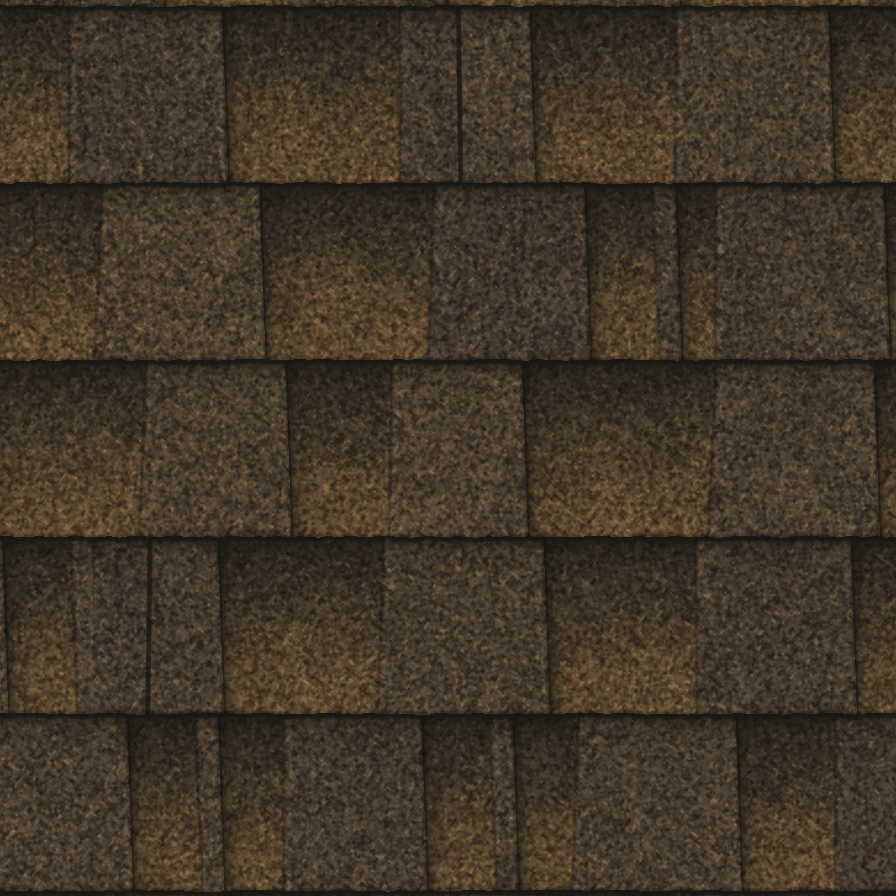
Write a WebGL 1 fragment shader that draws this texture.

```glsl
precision highp float;
// Weathered brown roof shingles: five courses of raised, slightly tapered tabs
// over recessed panels that fade from shade to tan. Hashes jitter the tabs,
// value noise makes the mineral granules, and soft falloffs make the shadows.
uniform vec2 u_resolution;

const float COURSE_HEIGHT = 0.1975;
const float FIRST_COURSE = 0.006;
const float TABS_ACROSS = 3.0;
const vec3 SHADOW = vec3(0.085, 0.083, 0.068);
const vec3 SHADE_BROWN = vec3(0.208, 0.178, 0.138);
const vec3 TAN = vec3(0.345, 0.272, 0.178);
const vec3 TAB_DARK = vec3(0.243, 0.205, 0.166);
const vec3 TAB_OLIVE = vec3(0.288, 0.24, 0.178);
const vec3 SPECK = vec3(0.115, 0.085, 0.045);

float hash(vec2 p) {
  vec3 q = fract(p.xyx * 0.1031);
  q += dot(q, q.yzx + 33.33);
  return fract((q.x + q.y) * q.z);
}

float noise(vec2 p) {
  vec2 i = floor(p);
  vec2 f = fract(p);
  f = f * f * (3.0 - 2.0 * f);
  float below = mix(hash(i), hash(i + vec2(1.0, 0.0)), f.x);
  float above = mix(hash(i + vec2(0.0, 1.0)), hash(i + 1.0), f.x);
  return mix(below, above, f.y);
}

// Left and right edge of a raised tab, narrowing toward its top.
vec2 tabSpan(vec2 id, float height) {
  float stagger = mod(id.y, 5.0) < 0.5 ? -0.5 : 0.0;
  float left = id.x + 0.37 + stagger + 0.26 * (hash(id + 11.0) - 0.5)
             + 0.12 * (hash(vec2(id.y, 47.0)) - 0.5);
  float width = mix(0.42, 0.6, hash(id + 23.0));
  float taper = 0.035 * height;
  return vec2(left + taper * hash(id + 31.0), left + width - taper * 0.6);
}

// Signed distance to a span, positive inside.
float insideSpan(float x, vec2 span) {
  return min(x - span.x, span.y - x);
}

// Distance to the right of a span, large elsewhere.
float rightOf(float x, vec2 span) {
  return x > span.y ? x - span.y : 10.0;
}

float stroke(float d, float halfWidth, float soft) {
  return 1.0 - smoothstep(halfWidth - soft, halfWidth + soft, abs(d));
}

// Diagonal noise layers keep the granules from lining up with the canvas.
vec3 granules(vec3 color, vec2 uv) {
  vec2 turned = vec2(uv.x * 0.8 - uv.y * 0.6, uv.x * 0.6 + uv.y * 0.8) + 2.0;
  float grain = 0.6 * noise(turned * 225.0) + 0.4 * noise(uv * 390.0 + 17.0) - 0.5;
  float speck = smoothstep(0.7, 0.95, noise(turned.yx * 250.0 + 71.0));
  return color * (1.0 + 1.08 * grain) + SPECK * speck;
}

void main() {
  vec2 uv = gl_FragCoord.xy / u_resolution;
  float soft = TABS_ACROSS / u_resolution.x;

  // Course coordinates, with a slightly rough lower edge.
  float y = (uv.y - FIRST_COURSE) / COURSE_HEIGHT;
  y += 0.012 * (noise(vec2(uv.x * 90.0, floor(y + 0.5) * 5.0)) - 0.5);
  float course = floor(y);
  float height = y - course;
  float drop = 1.0 - height;
  float x = uv.x * TABS_ACROSS;

  // Nearest raised tab, plus occasional narrow strips and split tabs.
  float edge = -10.0;
  float gap = 10.0;
  float seam = 10.0;
  float tone = 0.0;
  for (int i = -2; i <= 1; i++) {
    vec2 id = vec2(floor(x) + float(i) + 20.0, course + 5.0);
    vec2 span = tabSpan(id, height) - 20.0;
    float d = insideSpan(x, span);
    float split = x - mix(span.x, span.y, 0.45);
    bool isSplit = hash(id + 61.0) > 0.88;
    if (d > edge) {
      edge = d;
      tone = fract(hash(id + 5.0) + (isSplit && split > 0.0 ? 0.4 : 0.0));
    }
    if (isSplit && d > 0.0) seam = split;
    gap = min(gap, rightOf(x, span));
    if (hash(id + 83.0) > 0.93) {
      vec2 strip = span.y + vec2(0.23, 0.305);
      edge = max(edge, insideSpan(x, strip));
      gap = min(gap, rightOf(x, strip));
    }
  }
  float raised = smoothstep(-soft, soft, edge);

  // Recessed panel and raised tab colours.
  float mottling = noise(uv * 28.0) - 0.5;
  float fade = drop + 0.16 * mottling + 0.12 * (noise(uv * 130.0) - 0.5);
  vec3 recess = mix(SHADE_BROWN, TAN, smoothstep(0.12, 0.95, fade));
  vec3 tab = mix(TAB_DARK, TAB_OLIVE, tone) * (0.96 + 0.06 * drop + 0.1 * mottling);
  vec3 color = granules(mix(recess, tab, raised), uv);

  // Side shadows, thin tab outlines and split seams.
  float sideShade = 0.6 * exp(-gap * 60.0) + 0.2 * exp(-gap * 14.0);
  color = mix(color, SHADOW, (1.0 - raised) * sideShade);
  color *= 1.0 - 0.2 * stroke(edge, 0.006, soft);
  color *= 1.0 + 0.08 * stroke(edge - 0.018, 0.007, soft);
  color = mix(color, SHADOW, 0.75 * stroke(seam, 0.008, soft));

  // Shadow below the course above, deeper over recessed panels.
  float reach = mix(0.11, 0.05, raised);
  float overhang = mix(0.68, 0.55, raised) * exp(-max(drop - 0.025, 0.0) / reach);
  float crease = 1.0 - smoothstep(0.012, 0.055, drop);
  color = mix(color, SHADOW, max(overhang, 0.92 * crease));
  color *= mix(0.75, 1.0, smoothstep(0.0, 0.025, height));
  gl_FragColor = vec4(clamp(color, 0.0, 1.0), 1.0);
}
```
